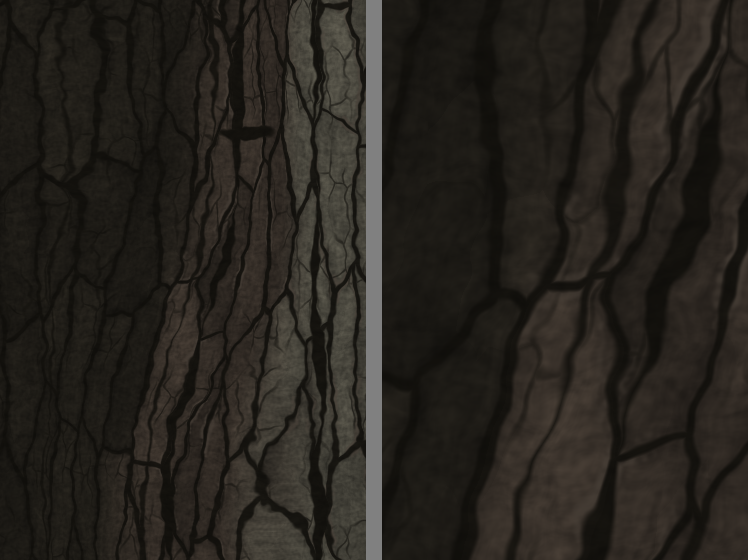
Left: the whole. Right: its middle third, enlarged.
Write a WebGL 2 fragment shader that draws this texture.

```glsl
#version 300 es
precision highp float;
// Shaded tree bark: long leaning plates split by dark cracks, paler to the right.
uniform vec2 u_resolution;
out vec4 fragColor;

const vec3 CRACK = vec3(0.066, 0.060, 0.045);
const vec3 SHADE_BARK = vec3(0.119, 0.109, 0.089);
const vec3 BROWN_BARK = vec3(0.197, 0.170, 0.146);
const vec3 GREY_BARK = vec3(0.283, 0.274, 0.238);
const vec3 RIM_LIGHT = vec3(0.300, 0.265, 0.232);

vec2 hash2(vec2 p) {
  vec3 q = fract(p.xyx * vec3(0.1031, 0.1030, 0.0973));
  q += dot(q, q.yzx + 33.33);
  return fract((q.xx + q.yz) * q.zy);
}

// Gradient noise, roughly -0.7 to 0.7
float corner(vec2 cell, vec2 offset) {
  float angle = 6.2832 * hash2(cell).x;
  return dot(vec2(cos(angle), sin(angle)), offset);
}

float noise(vec2 p) {
  vec2 i = floor(p), f = fract(p), e = vec2(1.0, 0.0);
  vec2 u = f * f * f * (f * (f * 6.0 - 15.0) + 10.0);
  return mix(mix(corner(i, f), corner(i + e, f - e), u.x),
             mix(corner(i + e.yx, f - e.yx), corner(i + 1.0, f - 1.0), u.x), u.y);
}

float fbm(vec2 p) {
  float sum = 0.0, gain = 1.0;
  for (int i = 0; i < 4; i++) {
    sum += gain * noise(p);
    p = mat2(1.6, 1.2, -1.2, 1.6) * p + 17.3;
    gain *= 0.55;
  }
  return sum;
}

// Stretched cells: x = distance to the border in canvas units, y = cell value
vec2 plates(vec2 p, vec2 density) {
  vec2 q = p * density, base = floor(q), f = q - base;
  vec2 nearCell = vec2(0.0), nearVec = vec2(0.0);
  float best = 9.0;
  for (int y = -1; y <= 1; y++)
    for (int x = -1; x <= 1; x++) {
      vec2 c = vec2(x, y), r = c + 0.1 + 0.8 * hash2(base + c) - f;
      if (dot(r, r) < best) { best = dot(r, r); nearVec = r; nearCell = c; }
    }
  float border = 9.0;
  for (int y = -2; y <= 2; y++)
    for (int x = -2; x <= 2; x++) {
      vec2 c = nearCell + vec2(x, y), r = c + 0.1 + 0.8 * hash2(base + c) - f;
      vec2 away = r - nearVec;
      if (dot(away, away) > 0.0001) {
        vec2 n = normalize(away);
        border = min(border, dot(0.5 * (r + nearVec), n) / length(n * density));
      }
    }
  return vec2(border, hash2(base + nearCell + 41.0).x);
}

// Straightens the slanted growth in the middle of the trunk
vec2 straighten(vec2 p) {
  float belt = smoothstep(0.03, 0.24, p.x) * (1.0 - smoothstep(0.42, 0.56, p.x));
  return vec2(p.x - 0.13 * belt * (smoothstep(0.08, 0.76, p.y) - 0.5), p.y);
}

// Ragged upright gap of varying width
float fissure(vec2 p, float x, float width, float seed) {
  float w = width * (0.55 + 1.5 * noise(vec2(seed, p.y * 6.0)));
  float d = abs(p.x - x - 0.018 * noise(vec2(p.y * 5.0, seed)));
  return 1.0 - smoothstep(w - 0.002, w + 0.003, d);
}

void main() {
  vec2 p = gl_FragCoord.xy / u_resolution.y;
  vec2 ragged = vec2(noise(p * vec2(45.0, 38.0)), noise(p * 40.0 + 70.0));
  vec2 bend = vec2(fbm(p * vec2(7.0, 9.0) + 5.0), fbm(p * 9.0 + 31.0));
  vec2 g = straighten(p) + 0.013 * bend + 0.006 * ragged;

  // Base tone across the trunk
  vec2 plate = plates(g, vec2(17.0, 4.2));
  vec2 chip = plates(g + 0.004 * ragged.yx + 3.7, vec2(31.0, 13.0));
  float brown = smoothstep(0.23, 0.37, g.x + 0.10 * (plate.y - 0.5));
  float grey = smoothstep(0.46, 0.57, g.x + 0.05 * (plate.y - 0.5));
  vec3 bark = mix(mix(SHADE_BARK, BROWN_BARK, brown), GREY_BARK, grey);
  bark *= 0.87 + 0.24 * plate.y + 0.10 * (chip.y - 0.5);

  // Fibres, flakes and fine grain
  float flakes = fbm(g * vec2(48.0, 85.0));
  float fibres = fbm(g * vec2(95.0, 20.0) + 9.0);
  float grain = noise(p * 165.0);
  bark *= 1.0 + 0.20 * flakes + 0.13 * fibres + 0.15 * grain;
  bark *= 1.0 + 0.14 * fbm(p * vec2(8.0, 5.0) + 50.0);
  bark *= mix(0.80, 1.0, smoothstep(0.0, 0.014, plate.x));

  // Broken pale rims along plate borders
  float rim = smoothstep(0.002, 0.005, plate.x) * (1.0 - smoothstep(0.006, 0.011, plate.x));
  rim *= smoothstep(0.0, 0.45, fbm(g * vec2(20.0, 9.0) + 80.0) + 0.3 * grain);
  bark = mix(bark, RIM_LIGHT, 0.6 * rim * smoothstep(0.24, 0.34, g.x));

  // Cracks, from hairlines to deep gaps
  float crackWidth = 0.0012 + 0.005 * max(0.0, noise(p * vec2(9.0, 5.0) + 12.0) + 0.1);
  float crack = 1.0 - smoothstep(crackWidth, crackWidth + 0.0035, plate.x);
  float hairline = 1.0 - smoothstep(0.0003, 0.0032, chip.x);
  hairline *= smoothstep(-0.1, 0.25, noise(p * vec2(14.0, 9.0) + 22.0));
  float deep = fissure(g, 0.365, 0.015, 3.3);
  deep = max(deep, fissure(g, 0.565, 0.012, 8.7));
  deep = max(deep, 0.9 * fissure(g, 0.318, 0.005, 14.1));
  deep = max(deep, 0.8 * fissure(g, 0.092, 0.004, 21.9));
  vec2 gash = (g - vec2(0.39, 0.76)) * vec2(1.0, 4.5);
  deep = max(deep, 1.0 - smoothstep(0.055, 0.075, length(gash) + 0.02 * bend.x));
  float dark = max(max(0.88 * crack, 0.55 * hairline), 0.95 * deep);
  vec3 color = mix(bark, CRACK * (1.0 + 0.25 * flakes), dark);
  fragColor = vec4(color, 1.0);
}
```
